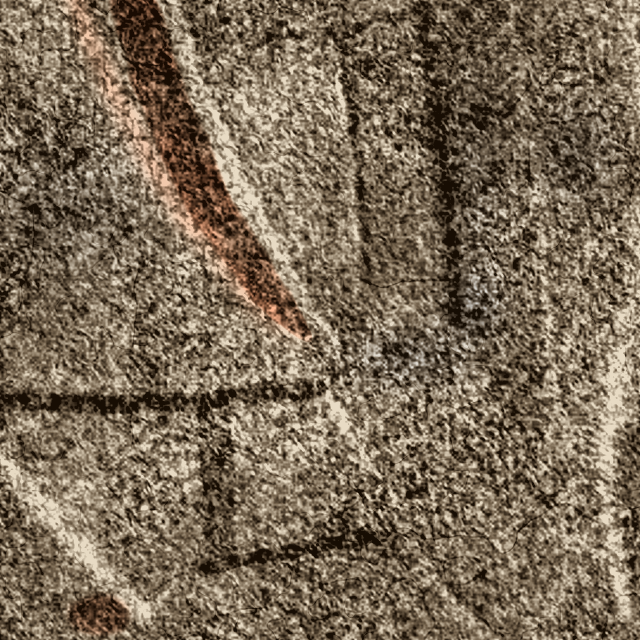
This texture is drawn by a WebGL 1 fragment shader. Its source:

```glsl
precision highp float;
// Weathered carved stone: gritty tan rock with grooves, pale ridges, cracks and a red-stained channel.
uniform vec2 u_resolution;

const vec3 SHADOW = vec3(0.09, 0.05, 0.01);
const vec3 STONE = vec3(0.47, 0.40, 0.31);
const vec3 CHALK = vec3(0.91, 0.86, 0.77);
const vec3 RUST = vec3(1.10, 0.84, 0.74);
const vec3 SOOT = vec3(0.95, 1.0, 1.10);

float hash(vec2 p) {
  return fract(sin(dot(p, vec2(127.1, 311.7))) * 43758.5453);
}

float noise(vec2 p) {
  vec2 i = floor(p), f = fract(p);
  f = f * f * (3.0 - 2.0 * f);
  return mix(mix(hash(i), hash(i + vec2(1, 0)), f.x),
             mix(hash(i + vec2(0, 1)), hash(i + vec2(1, 1)), f.x), f.y);
}

// Centred fractal noise, roughly -0.5 to 0.5
float fbm(vec2 p) {
  float sum = 0.0, amp = 0.5;
  for (int i = 0; i < 4; i++) {
    sum += amp * (noise(p) - 0.5);
    p = mat2(0.8, 0.6, -0.6, 0.8) * p * 2.03 + 17.3;
    amp *= 0.6;
  }
  return sum;
}

vec2 rotate(vec2 p, float a) {
  return vec2(cos(a) * p.x - sin(a) * p.y, sin(a) * p.x + cos(a) * p.y);
}

// Bowed line from a to b: x = position along it, y = signed distance (left is positive)
vec2 arc(vec2 p, vec2 a, vec2 b, float bend) {
  vec2 ab = b - a, q = p - a;
  float len = length(ab);
  vec2 dir = ab / len;
  float t = dot(q, dir) / len;
  return vec2(t, dot(q, vec2(-dir.y, dir.x)) - bend * 4.0 * t * (1.0 - t));
}

float ends(float t) {
  return smoothstep(-0.03, 0.04, t) * (1.0 - smoothstep(0.96, 1.03, t));
}

// Soft line
float ridge(vec2 p, vec2 a, vec2 b, float bend, float width) {
  vec2 s = arc(p, a, b, bend);
  return ends(s.x) * exp(-s.y * s.y / (width * width));
}

// Flat band with crisp sides
float trough(vec2 p, vec2 a, vec2 b, float bend, float halfWidth) {
  vec2 s = arc(p, a, b, bend);
  return ends(s.x) * (1.0 - smoothstep(0.75 * halfWidth, 1.15 * halfWidth, abs(s.y)));
}

// Lit on the left of its direction, shaded on the right
float lip(vec2 p, vec2 a, vec2 b, float bend, float width) {
  vec2 s = arc(p, a, b, bend);
  float k = s.y / width;
  return ends(s.x) * 2.33 * k * exp(-k * k);
}

float blot(vec2 p, vec2 centre, vec2 radius) {
  vec2 k = (p - centre) / radius;
  return exp(-dot(k, k));
}

float crack(vec2 p, float width) {
  return 1.0 - smoothstep(0.0, width, abs(noise(p) + 0.3 * noise(p * 3.1) - 0.65));
}

// Crossed short streaks, pits and flecks
float grit(vec2 p) {
  vec2 w = p + 0.010 * vec2(noise(p * 45.0), noise(p * 45.0 + 9.0));
  float falling = noise(rotate(w, 0.8) * vec2(110.0, 225.0)) - 0.5;
  float rising = noise(rotate(w, -0.7) * vec2(225.0, 120.0) + 31.0) - 0.5;
  float streak = mix(falling, rising, smoothstep(0.35, 0.65, noise(p * 17.0)));
  float speck = noise(p * 270.0) - 0.5;
  float veins = crack(w * 36.0, 0.09) * smoothstep(0.35, 0.7, noise(p * 11.0 + 5.0));
  return 0.66 * streak + 0.52 * speck + 0.24 * fbm(p * 70.0) - 0.16 * veins;
}

void main() {
  vec2 uv = gl_FragCoord.xy / u_resolution;
  vec2 p = uv + 0.013 * vec2(fbm(uv * 22.0), fbm(uv * 22.0 + 40.0));
  float wear = 0.75 + 0.5 * noise(uv * 38.0);

  // Broad mottling, grit and hairline cracks
  float roughness = 0.8 + 0.4 * noise(uv * 9.0 + 3.0);
  float tone = 0.515 + 0.30 * fbm(uv * 5.0) + 0.24 * fbm(uv * 17.0) + roughness * grit(uv);
  float hairline = crack(p * 8.0 + 3.0, 0.025) * smoothstep(0.4, 0.6, noise(uv * 5.0 + 8.0));
  tone -= 0.22 * hairline;

  // Sunlit slabs
  tone += 0.09 * blot(p, vec2(0.43, 0.78), vec2(0.09, 0.18)) + 0.08 * blot(p, vec2(0.46, 0.29), vec2(0.10, 0.08));
  tone += 0.08 * blot(p, vec2(0.19, 0.27), vec2(0.14, 0.08)) + 0.08 * blot(p, vec2(0.92, 0.48), vec2(0.05, 0.2));

  // Red-stained channel and its rims
  vec2 s = arc(p, vec2(0.20, 1.04), vec2(0.482, 0.465), -0.042);
  float t = clamp(s.x, 0.0, 1.0);
  float halfWidth = 0.038 * sqrt(1.0 - t * t * t * t) + 0.001;
  float channel = ends(s.x) * (1.0 - smoothstep(0.8 * halfWidth, 1.1 * halfWidth, abs(s.y)));
  float pinkRim = ridge(p, vec2(0.11, 1.03), vec2(0.475, 0.452), -0.045, 0.022);
  tone += 0.15 * pinkRim - channel * (0.20 + 0.10 * smoothstep(-0.02, 0.03, s.y));

  // Pale ridges
  float pale = ridge(p, vec2(0.267, 1.02), vec2(0.53, 0.455), -0.025, 0.008);
  pale += 1.1 * ridge(p, vec2(0.512, 0.395), vec2(0.635, 0.195), -0.008, 0.010);
  pale += 1.3 * ridge(p, vec2(-0.03, 0.32), vec2(0.24, 0.03), -0.006, 0.017);
  pale += 0.7 * ridge(p, vec2(0.79, 1.03), vec2(0.868, 0.34), 0.010, 0.007);
  pale += 1.2 * ridge(p, vec2(1.005, 0.67), vec2(0.94, 0.27), 0.006, 0.016);
  pale += ridge(p, vec2(0.94, 0.28), vec2(0.985, 0.02), -0.008, 0.012);
  pale += 0.8 * ridge(p, vec2(0.975, 1.03), vec2(1.01, 0.80), 0.0, 0.010);
  tone += 0.27 * wear * pale;

  // Dark grooves
  float dark = trough(p, vec2(-0.04, 0.375), vec2(0.52, 0.397), -0.015, 0.014);
  dark += 0.8 * trough(p, vec2(0.334, 0.378), vec2(0.348, 0.12), 0.0, 0.027);
  dark += trough(p, vec2(0.31, 0.108), vec2(0.62, 0.165), 0.006, 0.011);
  dark += 1.1 * ridge(p, vec2(0.652, 1.03), vec2(0.715, 0.49), 0.006, 0.014);
  dark += 0.8 * ridge(p, vec2(0.28, 0.955), vec2(0.66, 0.985), -0.025, 0.009);
  dark += 0.8 * ridge(p, vec2(0.985, 0.33), vec2(0.995, 0.08), 0.0, 0.022);
  tone -= 0.25 * wear * dark;

  // Carved edges with a lit and a shaded side
  float relief = -1.2 * lip(p, vec2(0.522, 0.94), vec2(0.566, 0.54), 0.008, 0.011);
  relief -= lip(p, vec2(0.65, 0.16), vec2(0.78, 0.0), -0.01, 0.011);
  relief -= 0.6 * lip(p, vec2(0.267, 1.02), vec2(0.53, 0.455), -0.025, 0.022);
  relief += 0.5 * lip(p, vec2(0.0, 0.395), vec2(0.50, 0.405), -0.012, 0.018);
  tone += 0.19 * relief;

  // Sooty patches, brown hollows and a small rusty pit
  float soot = blot(p, vec2(0.74, 0.52), vec2(0.045, 0.05)) + 0.8 * blot(p, vec2(0.64, 0.44), vec2(0.09, 0.045));
  soot += 0.5 * blot(p, vec2(0.10, 0.68), vec2(0.13, 0.12)) + 0.6 * blot(p, vec2(0.90, 0.76), vec2(0.06, 0.08));
  soot += 0.5 * blot(p, vec2(0.74, 0.72), vec2(0.06, 0.18));
  float hollow = blot(p, vec2(0.81, 0.37), vec2(0.045, 0.09)) + 0.7 * blot(p, vec2(0.83, 0.23), vec2(0.035, 0.04));
  float pit = 1.0 - smoothstep(0.7, 1.1, length((p - vec2(0.155, 0.04)) / vec2(0.052, 0.034)));
  tone -= 0.19 * soot + 0.20 * hollow + 0.17 * pit;

  // Tone to stone colours, then stains
  vec3 color = mix(SHADOW, STONE, clamp((tone - 0.09) / 0.38, 0.0, 1.0));
  color = mix(color, CHALK, clamp((tone - 0.47) / 0.44, 0.0, 1.0));
  float rust = channel * (0.4 + 0.6 * noise(uv * 22.0)) + 0.7 * pinkRim * noise(uv * 15.0 + 2.0) + 0.6 * pit;
  color *= mix(vec3(1.0), RUST, clamp(rust, 0.0, 1.0));
  color *= mix(vec3(1.0), SOOT, clamp(soot, 0.0, 1.0));
  gl_FragColor = vec4(color, 1.0);
}
```
